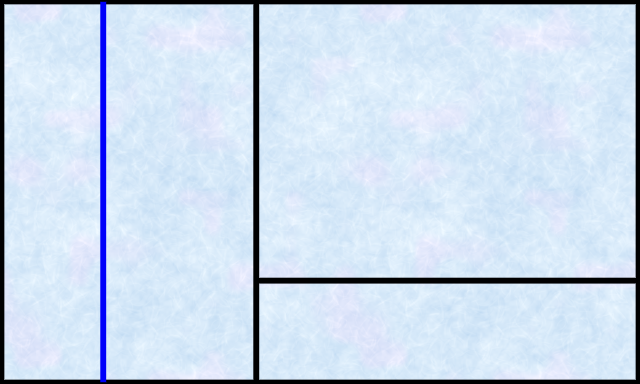
This background is drawn by a Shadertoy shader. Its source:

```glsl
// Pale blue fibrous paper split into three panels by black rules, with one blue upright.
// The paper is a repeating tile of value noise, curved fibres and soft stains;
// the panels and the upright are antialiased boxes. Lengths are in canvas widths.

const vec3 PAPER = vec3(0.852, 0.921, 0.980);
const vec3 INK = vec3(0.0, 0.0, 0.005);
const vec3 BLUE = vec3(0.0, 0.0, 0.98);
const vec3 TONE_TINT = vec3(1.0, 0.66, 0.30);
const vec3 PINK_SHIFT = vec3(0.035, -0.012, 0.006);

const float TILE = 0.54;       // width of one paper tile
const float BORDER = 0.0068;
const float RULE_HALF = 0.0046;
const float DIVIDER_X = 0.4004;
const float DIVIDER_Y = 0.1615;
const float UPRIGHT_X = 0.1613;

vec2 hash22(vec2 p) {
    vec3 h = fract(p.xyx * vec3(0.1031, 0.1030, 0.0973));
    h += dot(h, h.yzx + 33.33);
    return fract((h.xx + h.yz) * h.zy);
}

// Value noise on a lattice that repeats every "cells" units.
float noise(vec2 tileUv, float cells, float seed) {
    vec2 p = tileUv * cells;
    vec2 i = floor(p), f = fract(p);
    f = f * f * (3.0 - 2.0 * f);
    vec2 a = mod(i, cells) + seed, b = mod(i + 1.0, cells) + seed;
    float low = mix(hash22(a).x, hash22(vec2(b.x, a.y)).x, f.x);
    float high = mix(hash22(vec2(a.x, b.y)).x, hash22(b).x, f.x);
    return mix(low, high, f.y);
}

// One short bowed strand per cell, lighter or darker than the sheet.
float fibres(vec2 tileUv, float cells, float seed) {
    vec2 p = tileUv * cells;
    vec2 home = floor(p);
    float sum = 0.0;
    for (int y = -1; y <= 1; y++)
    for (int x = -1; x <= 1; x++) {
        vec2 cell = home + vec2(x, y);
        vec2 key = mod(cell, cells) + seed;
        vec2 shape = hash22(key + 71.0);
        float angle = 6.2832 * shape.x;
        vec2 dir = vec2(cos(angle), sin(angle));
        vec2 d = p - cell - hash22(key);
        float along = dot(d, dir);
        float across = dot(d, vec2(-dir.y, dir.x)) + (shape.y - 0.5) * along * along;
        float strand = 1.0 - smoothstep(0.02, 0.14, abs(across));
        strand *= 1.0 - smoothstep(0.35, 0.95, abs(along));
        sum += strand * (shape.y > 0.35 ? 1.0 : -0.7);
    }
    return sum;
}

// Soft round stain, repeated sideways with the tile.
float stain(vec2 p, vec2 centre, float radius) {
    vec2 d = p - centre;
    d.x -= TILE * round(d.x / TILE);
    return exp(-dot(d, d) / (radius * radius));
}

vec3 paper(vec2 p) {
    vec2 uv = p / TILE;
    float tone = 0.045 * (noise(uv, 9.0, 3.0) - 0.5);
    tone += 0.050 * (noise(uv, 27.0, 17.0) - 0.5);
    tone += 0.050 * (noise(uv, 64.0, 41.0) - 0.5);
    tone += 0.030 * (noise(uv, 130.0, 89.0) - 0.5);
    tone += 0.022 * (fibres(uv, 28.0, 5.0) - 0.15);
    tone += 0.016 * (fibres(uv, 46.0, 131.0) - 0.15);

    // Bluer stains and one pale, fibrous patch.
    tone -= 0.035 * stain(p, vec2(0.228, 0.505), 0.026);
    tone -= 0.035 * stain(p, vec2(0.230, 0.277), 0.032);
    tone -= 0.030 * stain(p, vec2(0.527, 0.310), 0.040);
    tone += 0.020 * stain(p, vec2(0.075, 0.434), 0.060);

    float pink = smoothstep(0.55, 0.9, noise(uv, 13.0, 211.0));
    return PAPER + TONE_TINT * tone + PINK_SHIFT * pink;
}

// Antialiased coverage of a box between two corners.
float boxMask(vec2 p, vec2 lo, vec2 hi, float pixel) {
    vec2 d = max(lo - p, p - hi);
    return clamp(0.5 - max(d.x, d.y) / pixel, 0.0, 1.0);
}

void mainImage(out vec4 fragColor, in vec2 fragCoord) {
    float pixel = 1.0 / iResolution.x;
    vec2 p = fragCoord * pixel;
    vec2 size = vec2(1.0, iResolution.y * pixel);
    vec2 inner = size - BORDER;
    float rightStart = DIVIDER_X + RULE_HALF;

    // Three sheets laid on an ink ground.
    float sheets = boxMask(p, vec2(BORDER), vec2(DIVIDER_X - RULE_HALF, inner.y), pixel);
    sheets += boxMask(p, vec2(rightStart, DIVIDER_Y + RULE_HALF), inner, pixel);
    sheets += boxMask(p, vec2(rightStart, BORDER), vec2(inner.x, DIVIDER_Y - RULE_HALF), pixel);
    vec3 color = mix(INK, paper(p), sheets);

    // Blue upright, reaching into the frame.
    vec2 lo = vec2(UPRIGHT_X - RULE_HALF, 0.0028);
    vec2 hi = vec2(UPRIGHT_X + RULE_HALF, size.y - 0.0028);
    color = mix(color, BLUE, boxMask(p, lo, hi, pixel));

    fragColor = vec4(clamp(color, 0.0, 1.0), 1.0);
}
```
